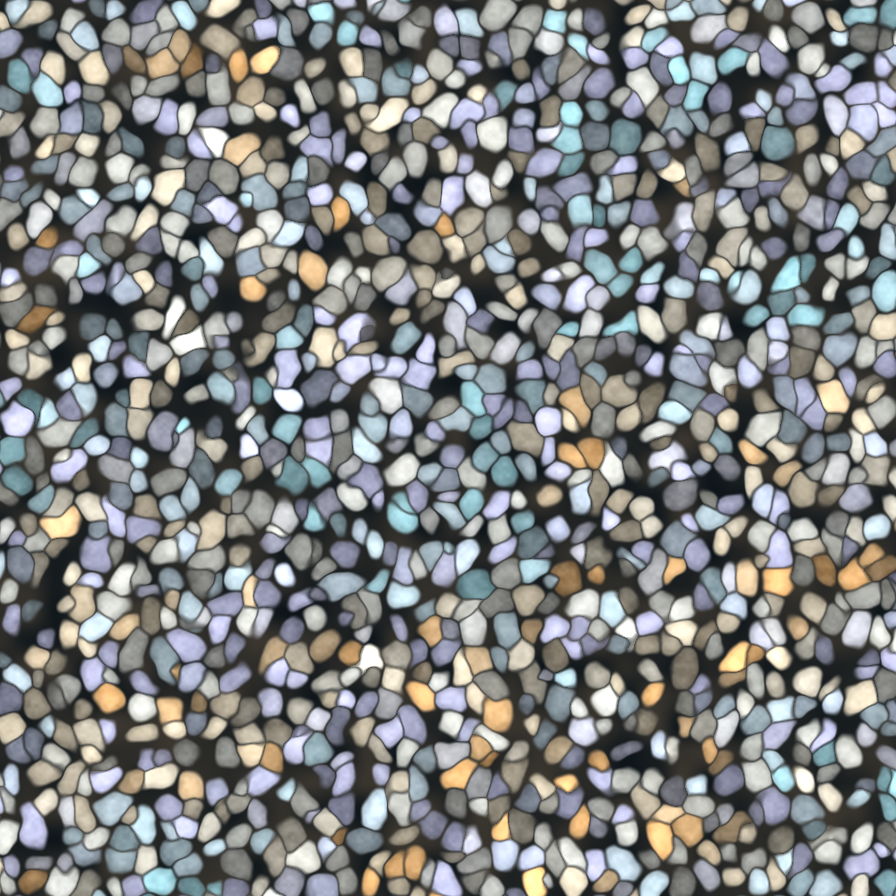
Write a Shadertoy shader that draws this texture.

```glsl
float hash(vec2 p) {
    return fract(sin(dot(p, vec2(127.1, 311.7))) * 43758.5453);
}

float noise(vec2 p) {
    vec2 i = floor(p), f = fract(p);
    f = f * f * (3.0 - 2.0 * f);
    return mix(mix(hash(i), hash(i + vec2(1, 0)), f.x),
               mix(hash(i + vec2(0, 1)), hash(i + vec2(1, 1)), f.x), f.y);
}

// Signed distance to the rounded pebble owned by a cell
float pebble(vec2 p, vec2 id) {
    vec2 centre = id + 0.5 + 0.85 * (vec2(hash(id), hash(id + 17.3)) - 0.5);
    float angle = 2.4 * (hash(id + 31.7) - 0.5) - 0.2;
    float size = mix(0.34, 0.66, hash(id + 47.1));
    float stretch = mix(1.0, 1.4, hash(id + 59.9));
    float c = cos(angle), s = sin(angle);
    vec2 q = abs(mat2(c, -s, s, c) * (p - centre)) / (size * vec2(1.0 / stretch, stretch));
    float rounded = pow(pow(q.x, 2.4) + pow(q.y, 2.4) + 1e-5, 1.0 / 2.4);
    return (rounded - 1.0) * size;
}

// Mineral tint: teal, lavender, grey, sand and a little rust
vec3 mineralTint(vec2 id) {
    float t = 0.6 * hash(id + 71.3) + 0.4 * noise(id * 0.22 + 5.0);
    vec3 tint = mix(vec3(0.80, 1.05, 1.10), vec3(0.92, 1.02, 1.07), smoothstep(0.15, 0.32, t));
    tint = mix(tint, vec3(0.96, 0.97, 1.14), smoothstep(0.32, 0.42, t));
    tint = mix(tint, vec3(1.0, 1.01, 0.98), smoothstep(0.46, 0.56, t));
    tint = mix(tint, vec3(1.07, 1.01, 0.89), smoothstep(0.62, 0.76, t));
    return mix(tint, vec3(1.25, 0.98, 0.66), smoothstep(0.80, 0.88, t));
}

void mainImage(out vec4 fragColor, in vec2 fragCoord) {
    vec2 p = fragCoord / iResolution.y * 35.0;
    vec2 warped = p + 0.28 * (vec2(noise(p * 1.7), noise(p * 1.7 + 40.0)) - 0.5);

    // Nearest and second nearest pebble
    float nearest = 9.0, second = 9.0;
    vec2 stone = vec2(0.0);
    for (int y = -2; y <= 2; y++) {
        for (int x = -2; x <= 2; x++) {
            vec2 id = floor(warped) + vec2(x, y);
            float d = pebble(warped, id);
            if (d < nearest) {
                second = nearest;
                nearest = d;
                stone = id;
            } else {
                second = min(second, d);
            }
        }
    }

    // Pebble surface: own brightness, domed light and fine mottling
    float value = mix(0.44, 0.93, hash(stone + 83.7));
    value += 0.16 * step(0.92, hash(stone + 97.1));
    float dome = smoothstep(0.05, -0.35, nearest);
    float mottle = noise(p * 3.0) + 0.6 * noise(p * 7.0) - 0.8;
    vec3 surface = mineralTint(stone) * value * (0.86 + 0.22 * dome) + 0.10 * mottle;

    // Dark crevices between pebbles
    float seam = smoothstep(-0.03, 0.20, second - nearest);
    float body = smoothstep(0.13, -0.07, nearest);
    vec3 crevice = mix(vec3(0.05, 0.08, 0.10), vec3(0.24, 0.22, 0.19), noise(p * 0.9 + 12.0));
    vec3 color = mix(crevice, surface, body * mix(0.35, 1.0, seam));

    fragColor = vec4(clamp(color, 0.0, 1.0), 1.0);
}
```
